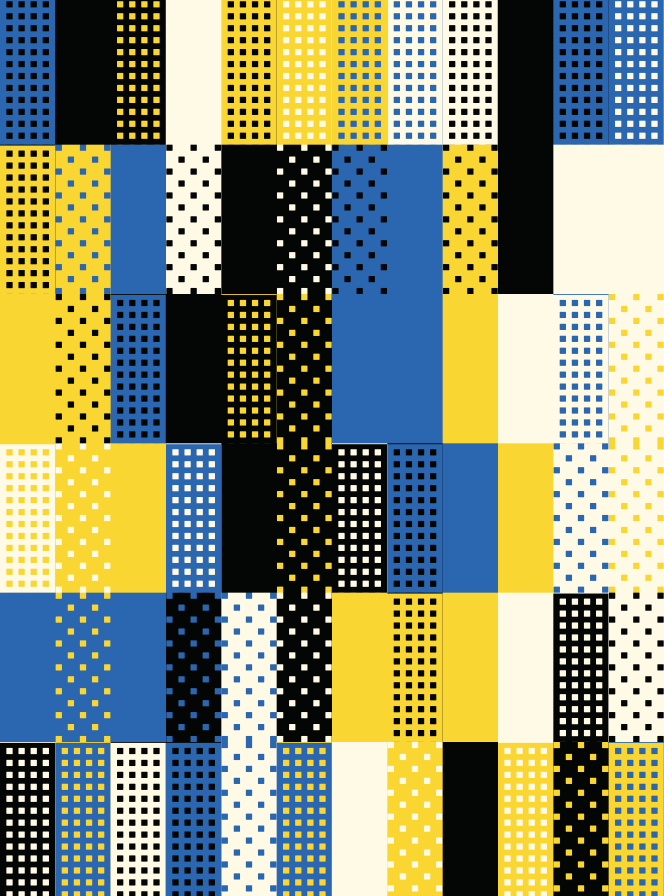
Write a Shadertoy shader that draws this pattern.

```glsl
// Patchwork of tall rectangles: plain, square-dotted or checker-dotted, in four colours.

const vec2 CELLS = vec2(12.0, 6.0);        // patches across and down
const float ROW_SHIFT = 0.031;             // part of the first row above the canvas
const vec2 PITCHES = vec2(4.57, 12.5);     // dot spacings per patch
const float DOT_HALF = 0.26;               // half dot side, in dot spacings
const float DOT_ROUND = 0.05;
const float SEAM = 0.07;                   // thin line along the top of dotted patches
const float PLAIN_SHARE = 0.27;
const float GRID_SHARE = 0.39;
const int SAMPLES = 3;

uint hash(uvec3 v) {
    uint h = v.x * 1597334673u ^ v.y * 3812015801u ^ v.z * 2798796415u;
    h = (h ^ (h >> 16)) * 2146121005u;
    h = (h ^ (h >> 15)) * 2221713035u;
    return h ^ (h >> 16);
}

float hashUnit(uvec3 v) {
    return float(hash(v) >> 8) / 16777216.0;
}

vec3 palette(uint i) {
    if (i == 0u) return vec3(0.17, 0.40, 0.69);
    if (i == 1u) return vec3(0.015, 0.02, 0.02);
    if (i == 2u) return vec3(0.98, 0.84, 0.20);
    return vec3(1.0, 0.98, 0.90);
}

// Every third column forms a group of four holding each colour once, in shuffled order.
uint groundIndex(uvec2 cell) {
    uint h = hash(uvec3(cell.x % 3u, cell.y, 11u));
    return (((cell.x / 3u) ^ (h & 3u)) + ((h >> 4) & 3u)) & 3u;
}

float coverage(float dist, float blur) {
    return clamp(0.5 - dist / blur, 0.0, 1.0);
}

float roundedSquare(vec2 p, float halfSide, float radius) {
    vec2 d = abs(p) - halfSide + radius;
    return length(max(d, 0.0)) + min(max(d.x, d.y), 0.0) - radius;
}

// Straight lattice: four dots across, centred in the patch.
float gridDots(vec2 p, float blur) {
    vec2 centre = floor(p) + 0.5;
    centre.x = clamp(centre.x, -1.5, 1.5);
    float dots = coverage(roundedSquare(p - centre, DOT_HALF, DOT_ROUND), blur);
    float top = p.y + 0.5 * PITCHES.y;
    float side = 0.5 * PITCHES.x - p.x;
    float seams = max(coverage(top - SEAM, blur), coverage(side - 0.3 * SEAM, blur));
    return max(dots, seams);
}

// Alternating lattice: every second dot, reaching the side edges.
float checkerDots(vec2 p, float blur) {
    vec2 centre = floor(p + 0.5);
    centre.x = clamp(centre.x, -2.0, 2.0);
    float filled = 1.0 - mod(centre.x + centre.y, 2.0);
    return filled * coverage(roundedSquare(p - centre, DOT_HALF, DOT_ROUND), blur);
}

vec3 patchwork(vec2 uv, float blur) {
    vec2 grid = vec2(uv.x, 1.0 - uv.y) * CELLS + vec2(0.0, ROW_SHIFT);
    vec2 cell = clamp(floor(grid), vec2(0.0), CELLS - 1.0);
    vec2 p = (grid - cell - 0.5) * PITCHES;
    uvec2 id = uvec2(cell);

    uint ground = groundIndex(id);
    uint ink = (ground + 1u + hash(uvec3(id, 23u)) % 3u) & 3u;
    float style = hashUnit(uvec3(id, 37u));

    float mask = 0.0;
    if (style > PLAIN_SHARE + GRID_SHARE) mask = checkerDots(p, blur);
    else if (style > PLAIN_SHARE) mask = gridDots(p, blur);
    return mix(palette(ground), palette(ink), mask);
}

void mainImage(out vec4 fragColor, in vec2 fragCoord) {
    // Average sub-samples so that patch borders are smooth too.
    float blur = CELLS.x * PITCHES.x / (iResolution.x * float(SAMPLES));
    vec3 sum = vec3(0.0);
    for (int j = 0; j < SAMPLES; j++) {
        for (int i = 0; i < SAMPLES; i++) {
            vec2 offset = (vec2(i, j) + 0.5) / float(SAMPLES) - 0.5;
            sum += patchwork((fragCoord + offset) / iResolution.xy, blur);
        }
    }
    fragColor = vec4(sum / float(SAMPLES * SAMPLES), 1.0);
}
```
